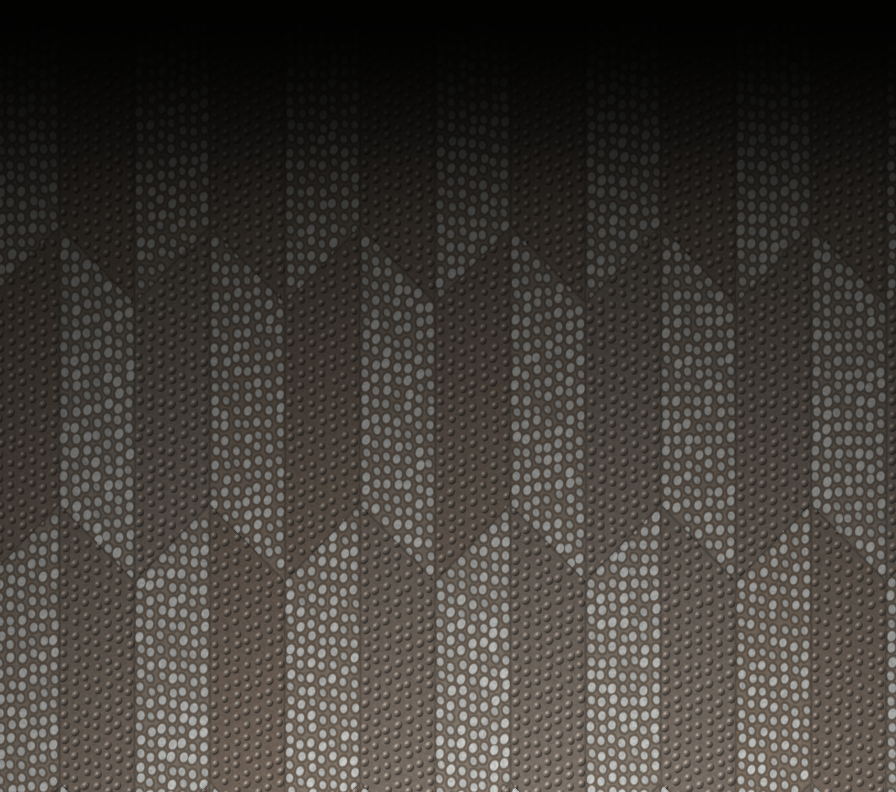
Give the GLSL for this texture, as a WebGL 2 fragment shader.

```glsl
#version 300 es
precision highp float;
// Interlocking chevron-ended tiles in upright columns, alternately covered with
// flat pale pebbles and small raised studs, lit from below and fading to black.
// Each tile holds a jittered, wavering grid whose cells stop at the tile edge.
uniform vec2 u_resolution;
out vec4 outColor;

// Lengths are fractions of the canvas width.
#define COLUMNS 11.92
#define COLUMN_START 0.0663
#define ROW_HEIGHT 0.3105
#define ROW_START 0.2525
#define CHEVRON_DEPTH 0.086
#define DOTS_ACROSS 7.0
#define PEBBLE_PITCH 0.0146
#define STUD_PITCH 0.0134
#define PEBBLE_RADIUS vec2(0.0046, 0.0056)
#define STUD_RADIUS vec2(0.0034, 0.0036)
#define JITTER 0.26
#define SEAM_WIDTH 0.0016

const vec3 PEBBLE_GROUND = vec3(0.45, 0.42, 0.385);
const vec3 STUD_GROUND = vec3(0.405, 0.37, 0.34);
const vec3 PEBBLE_FACE = vec3(0.665, 0.67, 0.66);
const vec3 RIM = vec3(0.30, 0.25, 0.21);
const vec3 GLINT = vec3(0.72, 0.70, 0.67);

float hash(vec2 p) {
  return fract(sin(dot(p, vec2(127.1, 311.7))) * 43758.5453);
}

float noise(vec2 p) {
  vec2 i = floor(p), f = fract(p);
  f = f * f * (3.0 - 2.0 * f);
  return mix(mix(hash(i), hash(i + vec2(1, 0)), f.x),
             mix(hash(i + vec2(0, 1)), hash(i + vec2(1, 1)), f.x), f.y);
}

// Row coordinate, bent by the zigzag; down is measured from the top.
float rowCoord(float column, float down) {
  float zigzag = 1.0 - abs(mod(column, 2.0) - 1.0);
  return (down - ROW_START - CHEVRON_DEPTH * zigzag) / ROW_HEIGHT;
}

float edgeDistance(float x) {
  return min(fract(x), 1.0 - fract(x));
}

// Nearest dot of a tile: offset in radii (xy), signed distance (z), seed (w).
vec4 nearestDot(vec2 tile, float across, float down, vec2 radius, float pitchY, float offset) {
  vec2 pitch = vec2(1.0 / (COLUMNS * DOTS_ACROSS), pitchY);
  vec2 q = vec2(across * DOTS_ACROSS, down / pitchY);
  float slope = 0.3 * (hash(tile + 9.1) - 0.5);
  vec4 best = vec4(9.0, 9.0, 1.0, 0.0);
  for (int i = -1; i <= 1; i++) {
    float cx = floor(q.x) + float(i);
    if (cx < 0.0 || cx >= DOTS_ACROSS) continue;
    float stagger = offset * mod(cx, 2.0) + slope * cx + 0.12 * hash(tile + cx);
    for (int j = -1; j <= 1; j++) {
      vec2 cell = vec2(cx, floor(q.y - stagger) + float(j));
      vec2 key = cell + tile * 17.0;
      vec2 shift = vec2(hash(key), hash(key + 41.3)) - 0.5;
      vec2 center = cell + vec2(0.5, 0.5 + stagger) + JITTER * shift;
      // Keep only dots whose centre lies in this tile; shrink near its ends.
      float row = rowCoord(tile.x + center.x / DOTS_ACROSS, center.y * pitchY);
      if (floor(row) != tile.y) continue;
      float fit = smoothstep(-0.004, 0.004, edgeDistance(row) * ROW_HEIGHT);
      float seed = hash(key + 7.7);
      vec2 r = radius * fit * mix(0.86, 1.1, seed);
      vec2 delta = (q - center) * pitch;
      delta.x += delta.y * (seed - 0.5) * 0.3;
      vec2 n = delta / r;
      float d = (length(n) - 1.0) * min(r.x, r.y);
      if (d < best.z) best = vec4(n, d, seed);
    }
  }
  return best;
}

void main() {
  vec2 p = gl_FragCoord.xy / u_resolution.x;
  float px = 1.0 / u_resolution.x;
  float height = u_resolution.y * px;
  float down = height - p.y;

  // Tile lookup
  float column = (p.x - COLUMN_START) * COLUMNS;
  float row = rowCoord(column, down);
  vec2 tile = vec2(floor(column), floor(row));
  bool pebbled = mod(tile.x + tile.y, 2.0) < 0.5;
  float tileSeed = hash(tile + 3.1);
  vec2 radius = (pebbled ? PEBBLE_RADIUS : STUD_RADIUS) * mix(0.95, 1.06, tileSeed);
  float pitchY = pebbled ? PEBBLE_PITCH : STUD_PITCH;
  float offset = pebbled ? 0.18 : 0.45;
  vec4 spot = nearestDot(tile, fract(column), down, radius, pitchY, offset);
  float inside = 1.0 - smoothstep(-px, px, spot.z);

  // Ground: a slight grey to brown tint per tile, with fine grain
  float grain = noise(p * 420.0) - 0.5;
  vec3 color = pebbled ? PEBBLE_GROUND : STUD_GROUND;
  color *= mix(vec3(1.0, 0.965, 0.94), vec3(1.03, 1.04, 1.05), tileSeed);
  color *= 1.0 + 0.12 * grain;

  if (pebbled) {
    // Flat pebble with a soft brown rim
    vec3 face = PEBBLE_FACE * (0.92 + 0.14 * spot.w + 0.14 * grain);
    color = mix(color, face, inside);
    float rim = 1.0 - smoothstep(0.0003, 0.0012 + px, abs(spot.z - 0.0006));
    color = mix(color, RIM, 0.55 * rim);
  } else {
    // Raised stud: cast shadow, shaded dome and small glint
    float shadow = 1.0 - smoothstep(0.0, 0.0022, spot.z);
    color *= 1.0 - 0.45 * shadow * smoothstep(-0.9, 0.9, spot.x + spot.y);
    vec3 dome = STUD_GROUND * (1.05 - 0.5 * dot(spot.xy, vec2(0.6, 0.8)));
    float glint = 1.0 - smoothstep(0.1, 0.6, length(spot.xy + vec2(0.25, 0.32)));
    color = mix(color, mix(dome, GLINT, 0.65 * glint), inside);
  }

  // Faint seams between tiles
  float seam = min(edgeDistance(column) / COLUMNS, 0.7 * edgeDistance(row) * ROW_HEIGHT);
  color *= 1.0 - 0.2 * (1.0 - smoothstep(0.0, SEAM_WIDTH + px, seam));

  // Light falls off towards the top and the sides
  float t = down / height;
  float light = t * (1.36 - 0.28 * t) * smoothstep(-0.06, 0.3, t);
  light *= 1.05 - 0.75 * (p.x - 0.58) * (p.x - 0.58);
  outColor = vec4(color * light + vec3(0.006, 0.006, 0.004), 1.0);
}
```
